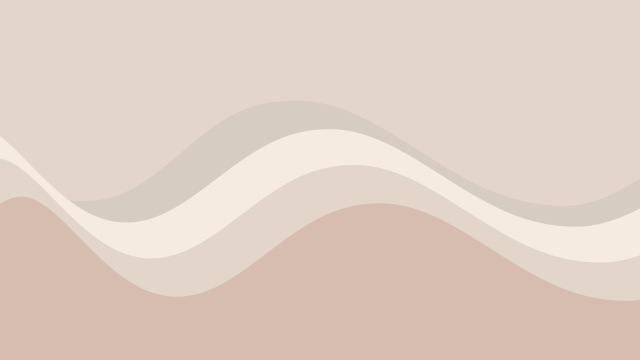
A WebGL 2 fragment shader for this background:

```glsl
#version 300 es
precision highp float;

uniform vec2 u_resolution;
out vec4 fragColor;

// Palette
const vec3 SAND  = vec3(0.890, 0.837, 0.792);
const vec3 STONE = vec3(0.839, 0.800, 0.757);
const vec3 CREAM = vec3(0.961, 0.922, 0.878);
const vec3 CLAY  = vec3(0.839, 0.741, 0.690);

// Offsets of the stacked front waves, in canvas fractions
const vec2 CREAM_SHIFT = vec2(-0.0790, 0.2060);
const vec2 SAND_SHIFT  = vec2(-0.0400, 0.1065);

// Crests and troughs: x, height, then early and late skew of the next span
const int KNOTS = 6;
const vec4 BACK_WAVE[KNOTS] = vec4[KNOTS](
    vec4(-0.500, 0.4421,  0.00, 0.00),
    vec4( 0.130, 0.4421, -0.25, 0.58),
    vec4( 0.466, 0.7199,  0.00, 0.27),
    vec4( 0.883, 0.4282,  0.00, 0.20),
    vec4( 1.247, 0.7199,  0.00, 0.00),
    vec4( 1.600, 0.4282,  0.00, 0.00));
const vec4 FRONT_WAVE[KNOTS] = vec4[KNOTS](
    vec4(-0.175, 0.1759, 0.00, 0.00),
    vec4( 0.034, 0.4537, 0.29, 0.29),
    vec4( 0.277, 0.1759, 0.00, 0.33),
    vec4( 0.594, 0.4352, 0.00, 0.25),
    vec4( 0.979, 0.1644, 0.00, 0.20),
    vec4( 1.354, 0.4352, 0.00, 0.00));

// Height of a wave that eases from each knot to the next
float waveHeight(float x, vec4 knots[KNOTS]) {
    float height = knots[0].y;
    for (int i = 0; i < KNOTS - 1; i++) {
        vec4 a = knots[i];
        vec4 b = knots[i + 1];
        float t = clamp((x - a.x) / (b.x - a.x), 0.0, 1.0);
        t += t * (1.0 - t) * mix(a.z, a.w, t);
        height += (b.y - a.y) * smoothstep(0.0, 1.0, t);
    }
    return height;
}

// Antialiased coverage of the area below a wave
float below(vec2 p, vec4 knots[KNOTS]) {
    float d = p.y - waveHeight(p.x, knots);
    float pixel = length(vec2(dFdx(d), dFdy(d)));
    return clamp(0.5 - d / pixel, 0.0, 1.0);
}

void main() {
    vec2 uv = gl_FragCoord.xy / u_resolution;

    // Layers from back to front
    vec3 color = SAND;
    color = mix(color, STONE, below(uv, BACK_WAVE));
    color = mix(color, CREAM, below(uv - CREAM_SHIFT, FRONT_WAVE));
    color = mix(color, SAND, below(uv - SAND_SHIFT, FRONT_WAVE));
    color = mix(color, CLAY, below(uv, FRONT_WAVE));

    fragColor = vec4(color, 1.0);
}
```
